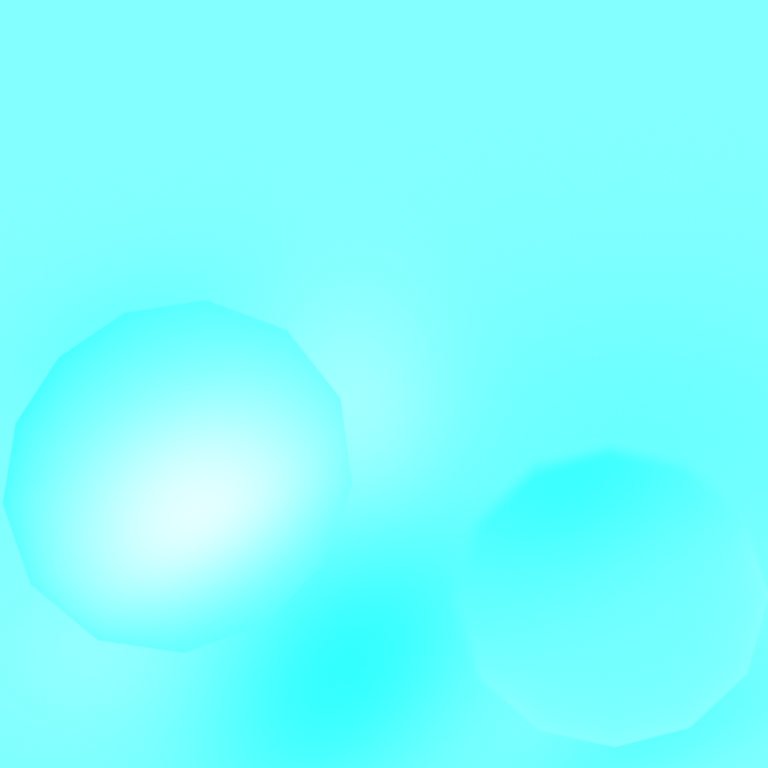
A three.js fragment shader for this background:

```glsl
// Two faceted translucent cyan orbs over a soft, clouded cyan gradient.
varying vec2 vUv;

float hash(vec2 p) {
  return fract(sin(dot(p, vec2(127.1, 311.7))) * 43758.5453);
}

vec2 rotate(vec2 p, float angle) {
  float c = cos(angle), s = sin(angle);
  return vec2(c * p.x + s * p.y, c * p.y - s * p.x);
}

// Tilted Gaussian spot, 1 at its centre.
float spot(vec2 p, vec2 center, vec2 radii, float tilt) {
  vec2 q = rotate(p - center, tilt) / radii;
  return exp(-dot(q, q));
}

// Corner of an uneven polygon; the lean pulls it off a perfect circle.
vec2 corner(float angle, float radius, float stretch, float axis, float lean) {
  float r = radius + stretch * cos(2.0 * (angle - axis))
          + lean * sin(angle - axis);
  return r * vec2(cos(angle), sin(angle));
}

// Signed distance to the polygon edge in the sector holding p.
float facetedDisc(vec2 p, float sides, float phase, float radius,
                  float stretch, float axis, float lean) {
  float sector = 6.28319 / sides;
  float start = floor((atan(p.y, p.x) - phase) / sector) * sector + phase;
  vec2 a = corner(start, radius, stretch, axis, lean);
  vec2 b = corner(start + sector, radius, stretch, axis, lean);
  vec2 edge = normalize(b - a);
  return dot(p - a, vec2(edge.y, -edge.x));
}

// Red level of the backdrop; green and blue stay full.
float backdrop(vec2 p) {
  float red = 0.50 + 0.015 * p.y;
  red -= 0.09 * spot(p, vec2(0.84, 0.43), vec2(0.32, 0.20), 0.0);
  red += 0.15 * spot(p, vec2(0.47, 0.46), vec2(0.12, 0.15), 0.2);
  red -= 0.30 * spot(p, vec2(0.45, 0.13), vec2(0.22, 0.14), 0.87);
  red += 0.07 * spot(p, vec2(0.13, 0.15), vec2(0.13, 0.10), 0.0);
  red -= 0.09 * spot(p, vec2(0.17, 0.56), vec2(0.17, 0.09), 0.35);
  red -= 0.12 * spot(p, vec2(0.85, 0.04), vec2(0.20, 0.06), 0.45);
  return red;
}

// Bright orb: a tilted glow that falls off faster below than above.
float brightOrb(vec2 p, float dist) {
  vec2 q = rotate(p - vec2(0.258, 0.332), 0.55);
  q /= vec2(0.22, q.y > 0.0 ? 0.17 : 0.115);
  float leftSide = smoothstep(0.26, 0.02, p.x);
  float red = 0.33 + 0.56 * exp(-dot(q, q));
  return red - (0.03 + 0.08 * leftSide) * exp(dist / 0.035);
}

// Dim orb: shaded crown and a pale rim along its lower right.
float dimOrb(vec2 p, float dist) {
  vec2 q = p - vec2(0.797, 0.221);
  float red = 0.42 - 0.18 * spot(p, vec2(0.74, 0.38), vec2(0.20, 0.11), 0.45);
  float lower = smoothstep(0.09, -0.09, q.y - 0.55 * q.x);
  return red + 0.03 * lower + 0.08 * lower * exp(dist / 0.04);
}

void main() {
  vec2 p = vUv;
  float red = backdrop(p);

  // Dim orb, with an edge that softens towards the top and left.
  vec2 q = p - vec2(0.797, 0.221);
  float dist = facetedDisc(q, 12.0, 0.017, 0.199, 0.005, 0.0, 0.0);
  float blur = mix(0.002, 0.014, smoothstep(-0.12, 0.10, q.y - 0.5 * q.x));
  red = mix(red, dimOrb(p, min(dist, 0.0)), smoothstep(blur, -blur, dist));

  // Bright orb.
  q = p - vec2(0.226, 0.384);
  dist = facetedDisc(q, 13.0, 0.42, 0.229, 0.009, 0.85, -0.008);
  red = mix(red, brightOrb(p, min(dist, 0.0)), smoothstep(0.002, -0.002, dist));

  // Faint grain.
  red += 0.008 * (hash(floor(p * 512.0)) - 0.5);
  gl_FragColor = vec4(clamp(red, 0.0, 1.0), 1.0, 1.0, 1.0);
}
```
